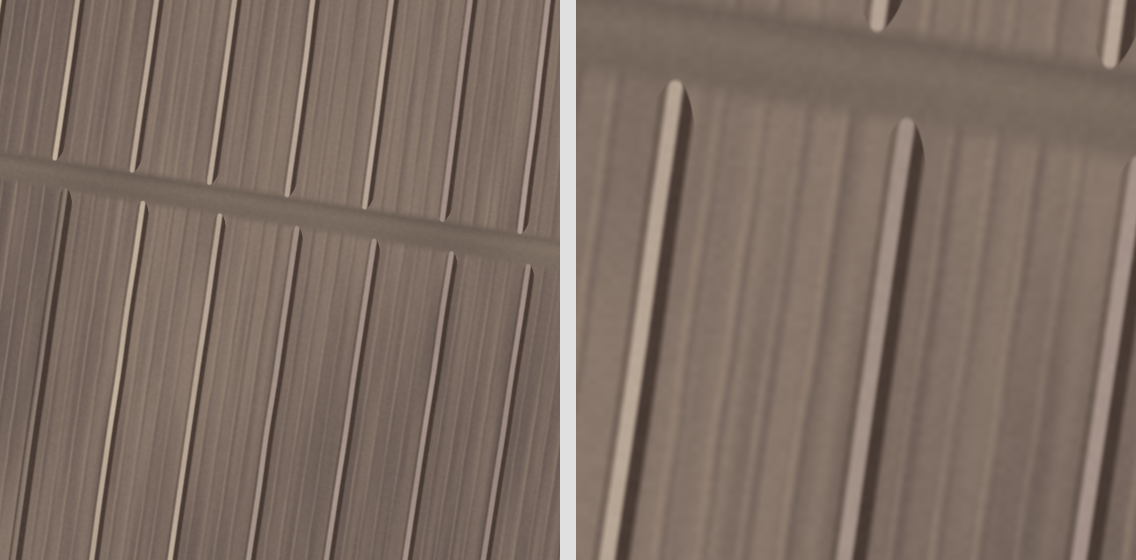
Left, the full canvas; right, a detail of the centre.
A WebGL 1 fragment shader for this texture:

```glsl
precision highp float;

uniform vec2 u_resolution;

// Layout, in canvas units
const float PITCH = 0.1400;
const float UPPER_START = 0.1393;
const float LOWER_START = 0.0234;
const vec2 UPPER_LEAN = vec2(0.148, -0.028);   // lean at left, change across
const vec2 LOWER_LEAN = vec2(0.140, 0.014);
const vec2 BAND_TOP = vec2(0.729, -0.158);     // height at left, slope
const vec2 BAND_BOTTOM = vec2(0.683, -0.1635);

// Line widths, in canvas units
const float RIB_HALF = 0.0042;
const float SHADOW_HALF = 0.0042;
const float SHADOW_SHIFT = 0.0088;
const float GROOVE_HALF = 0.0019;
const float SOFTNESS = 0.0022;
const float WOBBLE = 0.0016;

// Fine grooves, as fractions of the pitch
const float GROOVE_FIRST = 0.19;
const float GROOVE_STEP = 0.18;

const float WORN_RIB = 0.0;                    // dull rib of the lower row
const float GRAIN = 0.018;

const vec3 PANEL = vec3(0.475, 0.412, 0.373);
const vec3 PANEL_LIT = vec3(0.535, 0.465, 0.418);
const vec3 PANEL_DIM = vec3(0.415, 0.357, 0.335);
const vec3 BAND = vec3(0.465, 0.408, 0.365);
const vec3 SHADOW = vec3(0.255, 0.205, 0.180);
const vec3 GLINT_WARM = vec3(0.835, 0.770, 0.670);
const vec3 GLINT_COOL = vec3(0.680, 0.605, 0.575);
const vec3 GROOVE_LIT = vec3(0.590, 0.515, 0.455);

float hash(vec2 p) {
    return fract(sin(dot(p, vec2(127.1, 311.7))) * 43758.5);
}

float noise(vec2 p) {
    vec2 i = floor(p);
    vec2 f = fract(p);
    f = f * f * (3.0 - 2.0 * f);
    return mix(mix(hash(i), hash(i + vec2(1.0, 0.0)), f.x),
               mix(hash(i + vec2(0.0, 1.0)), hash(i + vec2(1.0, 1.0)), f.x), f.y);
}

float stripe(float d, float halfWidth, float soft) {
    return 1.0 - smoothstep(halfWidth - soft, halfWidth + soft, abs(d));
}

void main() {
    vec2 p = gl_FragCoord.xy / u_resolution;
    float soft = max(SOFTNESS, 0.75 / u_resolution.x);

    // Split into two rows along the slanted band
    float above = p.y - (BAND_TOP.x + BAND_TOP.y * p.x);
    float below = BAND_BOTTOM.x + BAND_BOTTOM.y * p.x - p.y;
    float upper = step(below, above);
    float inside = max(above, below);

    // Position across the leaning ribs
    float upperX = p.x - UPPER_START - (UPPER_LEAN.x + UPPER_LEAN.y * p.x) * (p.y - 1.0);
    float lowerX = p.x - LOWER_START - (LOWER_LEAN.x + LOWER_LEAN.y * p.x) * p.y;
    float across = mix(lowerX, upperX, upper) / PITCH;
    float rib = floor(across + 0.5);
    vec2 seed = vec2(rib, 17.0 * upper);
    float bend = (noise(vec2(p.y * 9.0, rib * 3.7 + upper * 41.0)) - 0.5) * WOBBLE;
    float d = (across - rib) * PITCH + bend;
    float worn = (1.0 - upper) * stripe(rib - WORN_RIB, 0.5, 0.1);

    // Broad light over the panels, with streaks along the ribs
    float light = noise(p * 3.0 + 4.0) - 0.5;
    light += 0.9 * (noise(vec2(across * 14.0, p.y * 5.0 + upper * 9.0)) - 0.5);
    light += 0.30 - 0.55 * length((p - vec2(0.38, 0.62)) * vec2(0.9, 1.0));
    vec3 color = mix(PANEL, PANEL_LIT, clamp(light * 1.5, 0.0, 1.0));
    color = mix(color, PANEL_DIM, clamp(-light * 1.5, 0.0, 1.0));

    // Fine grooves between the ribs, lit on one side and shaded on the other
    float grooveLight = 0.0;
    float grooveShade = 0.0;
    for (int i = 0; i < 4; i++) {
        float k = float(i);
        float gd = (fract(across) - GROOVE_FIRST - GROOVE_STEP * k) * PITCH;
        gd += (noise(vec2(p.y * 22.0, k * 5.3 + floor(across) * 11.0)) - 0.5) * WOBBLE;
        float strength = 0.5 + 0.5 * noise(vec2(p.y * 12.0 + k * 7.0, floor(across)));
        grooveLight += strength * stripe(gd, GROOVE_HALF, soft);
        grooveShade += strength * stripe(gd - 0.0055, GROOVE_HALF, soft * 1.3);
    }
    color = mix(color, PANEL_DIM * 0.95, 0.45 * grooveShade);
    color = mix(color, GROOVE_LIT, mix(0.62, 0.38, p.x) * grooveLight);

    // Smooth band, darker under its upper edge
    vec3 bandColor = BAND * (1.0 + 0.12 * (noise(p * vec2(5.0, 9.0)) - 0.5));
    bandColor *= 1.0 - 0.10 * stripe(above + 0.004, 0.004, 0.010);
    bandColor *= 1.0 + 0.05 * stripe(above + 0.022, 0.006, 0.012);
    color = mix(bandColor, color, smoothstep(-0.006, 0.012, inside));

    // Raised ribs: shadow on the right, dark left edge, bright crest
    float ends = smoothstep(-soft, soft, inside - d * d * 120.0);
    float ribShadow = stripe(d - SHADOW_SHIFT, SHADOW_HALF * (1.0 + 0.3 * worn), soft * 1.25);
    float leftEdge = stripe(d + 0.0072, 0.0018, soft);
    float glow = 0.75 + 0.25 * noise(vec2(p.y * 7.0, rib * 2.3 + upper * 13.0));
    glow *= 0.85 + 0.25 * hash(seed);
    float coolness = smoothstep(0.0, 1.0, p.x * 0.9 + 0.25 * hash(seed + 5.0));
    vec3 crest = mix(GLINT_WARM, GLINT_COOL, coolness);
    crest = mix(PANEL_DIM, crest, clamp(glow, 0.0, 1.0) * (1.0 - 0.55 * worn));
    color = mix(color, SHADOW, 0.88 * ribShadow * ends);
    color = mix(color, SHADOW, (0.30 + 0.25 * worn) * leftEdge * ends);
    color = mix(color, crest, stripe(d, RIB_HALF * (1.0 - 0.3 * worn), soft) * ends);

    // Soft grain
    color += GRAIN * (noise(p * 230.0) - 0.5);
    gl_FragColor = vec4(clamp(color, 0.0, 1.0), 1.0);
}
```
